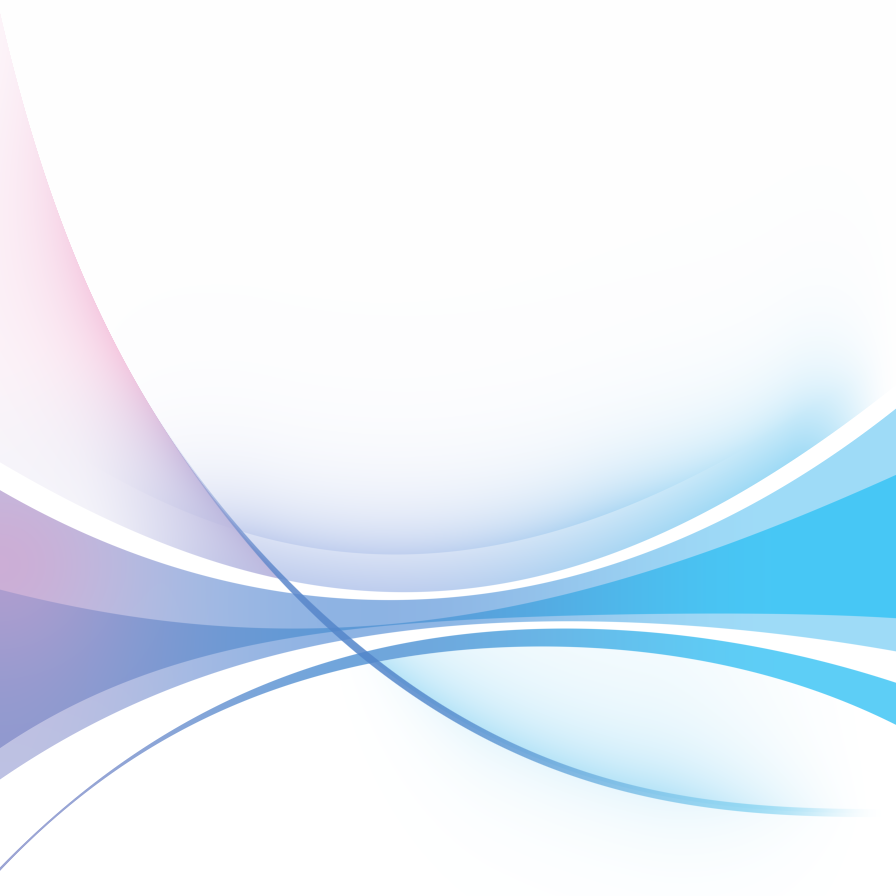
Give the GLSL for this background, as a WebGL 2 fragment shader.

```glsl
#version 300 es
precision highp float;

uniform vec2 u_resolution;
out vec4 outColor;

// Ribbon edges: heights at x = 0, 1/4, 1/2, 3/4, 1
const float HAZE_LINE[5]     = float[5](0.551, 0.413, 0.384, 0.457, 0.609);
const float WHITE_TOP[5]     = float[5](0.484, 0.370, 0.341, 0.410, 0.570);
const float LIGHT_TOP[5]     = float[5](0.453, 0.352, 0.333, 0.3945, 0.544);
const float DEEP_TOP[5]      = float[5](0.342, 0.301, 0.311, 0.371, 0.470);
const float DEEP_BOTTOM[5]   = float[5](0.165, 0.273, 0.307, 0.315, 0.310);
const float LIGHT_BOTTOM[5]  = float[5](0.130, 0.2525, 0.301, 0.303, 0.273);
const float STRIPE_TOP[5]    = float[5](0.032, 0.216, 0.290, 0.292, 0.238);
const float STRIPE_BOTTOM[5] = float[5](0.028, 0.208, 0.273, 0.268, 0.191);

// Falling sweep: a long arc plus a steep start
const float SWEEP_FLOOR = 0.0925;
const float SWEEP_RISE = 0.8945;
const float SWEEP_STEEP = 0.19;
const float ARC_POWER = 2.7;
const float STEEP_POWER = 14.0;
const float SWEEP_HALF_WIDTH = 0.0045;

const float HAZE_REACH = 0.05;
const float PINK_REACH = 0.06;
const float GLOW_REACH = 0.05;

const vec3 PAPER = vec3(0.995, 0.995, 0.998);
const vec3 WHITE = vec3(1.0);
const vec3 PINK = vec3(0.96, 0.79, 0.88);
const vec3 LAVENDER = vec3(0.74, 0.72, 0.87);
const vec3 BLUSH = vec3(0.83, 0.64, 0.81);
const vec3 GLOW = vec3(0.52, 0.82, 0.95);

// Colour ramps: left, middle, right
const vec3 DEEP[3]  = vec3[3](vec3(0.56, 0.60, 0.81), vec3(0.36, 0.60, 0.84), vec3(0.28, 0.78, 0.96));
const vec3 LIGHT[3] = vec3[3](vec3(0.74, 0.76, 0.89), vec3(0.55, 0.70, 0.89), vec3(0.62, 0.86, 0.97));
const vec3 HAZE[3]  = vec3[3](vec3(0.73, 0.74, 0.89), vec3(0.66, 0.74, 0.91), vec3(0.50, 0.81, 0.95));
const vec3 LINE[3]  = vec3[3](vec3(0.56, 0.56, 0.80), vec3(0.32, 0.52, 0.79), vec3(0.55, 0.84, 0.95));

// Smooth curve through five evenly spaced heights (Neville's scheme)
float curve(float x, float h[5]) {
    for (int k = 1; k < 5; k++)
        for (int i = 0; i < 5 - k; i++)
            h[i] = mix(h[i], h[i + 1], (4.0 * x - float(i)) / float(k));
    return h[0];
}

vec3 ramp(vec3 c[3], float x) {
    return mix(mix(c[0], c[1], smoothstep(0.0, 0.42, x)), c[2], smoothstep(0.4, 0.88, x));
}

float above(float y, float edge) {
    float soft = 0.75 / u_resolution.y;
    return smoothstep(-soft, soft, y - edge);
}

float band(float y, float bottom, float top) {
    return above(y, bottom) * (1.0 - above(y, top));
}

void main() {
    vec2 p = gl_FragCoord.xy / u_resolution;
    float x = p.x, y = p.y;

    float m = max(1.0 - x, 0.0001);
    float arc = (1.0 - SWEEP_STEEP) * pow(m, ARC_POWER);
    float steep = SWEEP_STEEP * pow(m, STEEP_POWER);
    float sweep = SWEEP_FLOOR + SWEEP_RISE * (arc + steep);
    float slope = SWEEP_RISE * (ARC_POWER * arc + STEEP_POWER * steep) / m;

    float whiteTop = curve(x, WHITE_TOP);
    float hazeLine = curve(x, HAZE_LINE);
    float stripeBottom = curve(x, STRIPE_BOTTOM);
    vec3 color = PAPER;

    // Haze over the upper ribbon, with a faint crease
    float crease = 1.0 - smoothstep(0.65, 0.85, x);
    float rise = y - hazeLine;
    float over = mix(0.45, 0.72, crease) * exp(-max(rise, 0.0) / HAZE_REACH);
    float depth = clamp((y - whiteTop) / (hazeLine - whiteTop), 0.0, 1.0);
    float under = mix(0.75, 0.45, depth);
    float ends = smoothstep(0.08, 0.3, x) * (1.0 - smoothstep(0.88, 1.0, x));
    color = mix(color, ramp(HAZE, x), ends * mix(under, over, above(y, hazeLine)));

    // Pink veil to the left of the sweep
    float inset = max(sweep - y, 0.0) / max(slope, 0.3);
    float veil = exp(-inset / PINK_REACH) * mix(1.0, 0.2, smoothstep(0.6, 1.0, y));
    vec3 veilColor = mix(LAVENDER, PINK, smoothstep(0.42, 0.62, y));
    color = mix(color, veilColor, veil * (1.0 - above(y, sweep)));

    // White ground under the haze, then the glow around the sweep
    color = mix(color, WHITE, 1.0 - above(y, whiteTop));
    float inner = 0.08 + 0.55 * exp(-max(y - sweep, 0.0) / GLOW_REACH);
    float outer = 0.2 * smoothstep(0.35, 0.55, x) * exp(-max(sweep - y, 0.0) / GLOW_REACH);
    float glow = mix(outer, inner, above(y, sweep)) * (1.0 - smoothstep(0.72, 0.98, x));
    color = mix(color, GLOW, glow * (1.0 - above(y, stripeBottom)));

    // Ribbons, blushing at the left edge
    vec2 q = (p - vec2(0.0, 0.37)) / vec2(0.13, 0.12);
    float blush = 0.65 * exp(-dot(q, q));
    vec3 light = mix(ramp(LIGHT, x), BLUSH, blush);
    vec3 deep = mix(ramp(DEEP, x), BLUSH, blush * 0.7);
    color = mix(color, light, band(y, curve(x, LIGHT_BOTTOM), curve(x, LIGHT_TOP)));
    color = mix(color, deep, band(y, curve(x, DEEP_BOTTOM), curve(x, DEEP_TOP)));
    color = mix(color, ramp(DEEP, x), 0.88 * band(y, stripeBottom, curve(x, STRIPE_TOP)));

    // Sweep line on top
    float away = abs(y - sweep) / sqrt(1.0 + slope * slope);
    float halfWidth = SWEEP_HALF_WIDTH * smoothstep(0.12, 0.42, x);
    float ink = 0.85 * smoothstep(0.15, 0.32, x) * (1.0 - smoothstep(0.82, 0.99, x));
    color = mix(color, ramp(LINE, x), ink * (1.0 - above(away, halfWidth)));

    outColor = vec4(color, 1.0);
}
```
